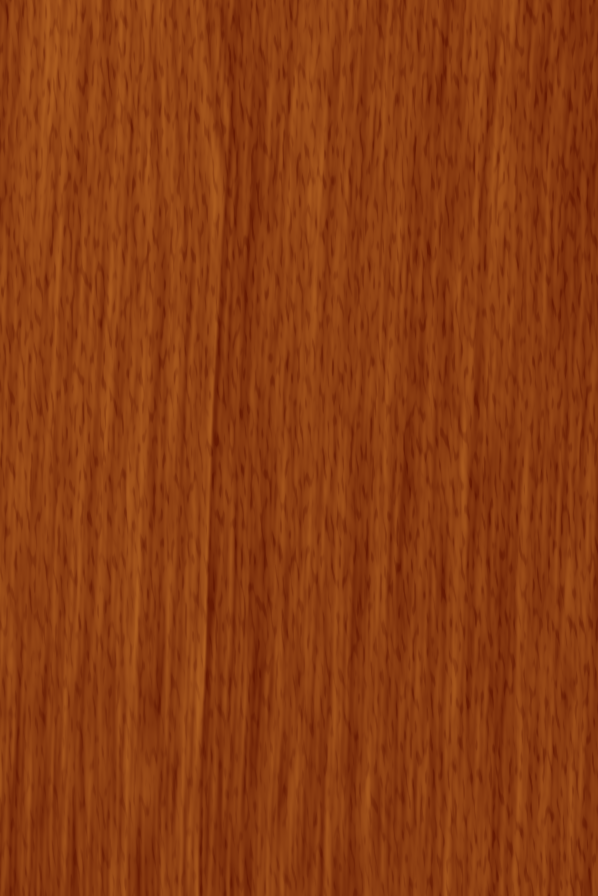
Reproduce this texture procedurally as a Shadertoy shader.

```glsl
#define DARK_WOOD vec3(0.47, 0.17, 0.04)
#define LIGHT_WOOD vec3(0.62, 0.31, 0.10)
#define BASE_TONE 0.45
#define SEAM_X 0.222
#define RING_SCALE vec2(36.0, 0.8)
#define STRAND_SCALE vec2(92.0, 1.8)
#define PORE_SCALE vec2(235.0, 54.0)
#define STREAK_SCALE vec2(195.0, 9.0)
#define RING_CONTRAST 0.62
#define STRAND_CONTRAST 0.58
#define PORE_CONTRAST 0.85
#define STREAK_CONTRAST 0.85

// Unit gradient from an integer hash of the lattice cell
vec2 latticeGradient(ivec2 cell) {
    uint h = uint(cell.x) * 1597334677u ^ uint(cell.y) * 3812015801u;
    h = (h ^ (h >> 16)) * 2246822519u;
    h = (h ^ (h >> 13)) * 3266489917u;
    h ^= h >> 16;
    float angle = float(h & 65535u) * (6.2831853 / 65536.0);
    return vec2(cos(angle), sin(angle));
}

float gradientNoise(vec2 p) {
    vec2 base = floor(p), f = p - base;
    ivec2 cell = ivec2(base);
    vec2 u = f * f * f * (f * (f * 6.0 - 15.0) + 10.0);
    float a = dot(latticeGradient(cell), f);
    float b = dot(latticeGradient(cell + ivec2(1, 0)), f - vec2(1.0, 0.0));
    float c = dot(latticeGradient(cell + ivec2(0, 1)), f - vec2(0.0, 1.0));
    float d = dot(latticeGradient(cell + ivec2(1, 1)), f - vec2(1.0));
    return mix(mix(a, b, u.x), mix(c, d, u.x), u.y);
}

// Noise stretched along the grain; the shear staggers neighbouring columns
float grainNoise(vec2 g, vec2 scale, float seed) {
    vec2 q = g * scale + seed;
    return gradientNoise(q + vec2(0.0, 0.38 * q.x));
}

// Wide bands, growth rings and thin strands running along the grain
float grainBands(vec2 g) {
    float wide = 0.18 * gradientNoise(g * vec2(9.0, 0.9) + 7.3);
    float rings = RING_CONTRAST * gradientNoise(g * RING_SCALE + 21.6);
    float strands = STRAND_CONTRAST * gradientNoise(g * STRAND_SCALE + 43.1);
    return wide + rings + strands;
}

// Sparse short pores over thin, long streaks
float grainFlecks(vec2 g, float streakiness) {
    float pore = grainNoise(g, PORE_SCALE, 5.7);
    float softPore = grainNoise(g, PORE_SCALE * vec2(0.8, 0.6), 88.2);
    float streak = gradientNoise(g * STREAK_SCALE + 63.4);
    float pores = 0.25 * pore + 0.20 * softPore
                - 0.45 * smoothstep(0.10, 0.45, -pore)
                - 0.25 * smoothstep(0.15, 0.45, -softPore) + 0.09;
    return PORE_CONTRAST * pores * (1.0 - 0.35 * streakiness)
         + STREAK_CONTRAST * streak * mix(0.65, 1.0, streakiness);
}

void mainImage(out vec4 fragColor, in vec2 fragCoord) {
    vec2 p = fragCoord / iResolution.y;
    float across = fragCoord.x / iResolution.x;

    // Grain leans right towards the top, with a slow waver
    float waver = 0.004 * gradientNoise(p * vec2(5.0, 3.0) + 11.0);
    vec2 g = vec2(p.x - 0.02 * p.y * (1.0 + p.y) + waver, p.y);
    float fromSeam = g.x - SEAM_X;
    float leftPlank = 1.0 - smoothstep(-0.002, 0.002, fromSeam);

    // Left plank: rings bend into the seam near the top
    vec2 bent = g;
    bent.x += 0.06 * smoothstep(0.65, 1.05, p.y) * smoothstep(0.06, SEAM_X, g.x);
    float bands = mix(grainBands(g + vec2(3.0, 0.0)), grainBands(bent), leftPlank);

    float streakiness = smoothstep(0.50, 0.10, p.y) * smoothstep(1.0, 0.35, across);
    float flecks = grainFlecks(g, streakiness);

    // Broad shading of the two planks and the outer edges
    float leftGlow = leftPlank * mix(0.02, 0.18, smoothstep(0.05, 0.85, p.y));
    float seamShade = (1.0 - leftPlank) * 0.20 * exp(-max(fromSeam, 0.0) / 0.045);
    float edgeShade = 0.18 * smoothstep(0.86, 1.0, across)
                    + 0.08 * smoothstep(0.05, 0.0, across);
    float tone = BASE_TONE + bands + flecks + leftGlow - seamShade - edgeShade;

    vec3 wood = mix(DARK_WOOD, LIGHT_WOOD, clamp(tone, -0.45, 1.35));
    fragColor = vec4(max(wood, 0.0), 1.0);
}
```
